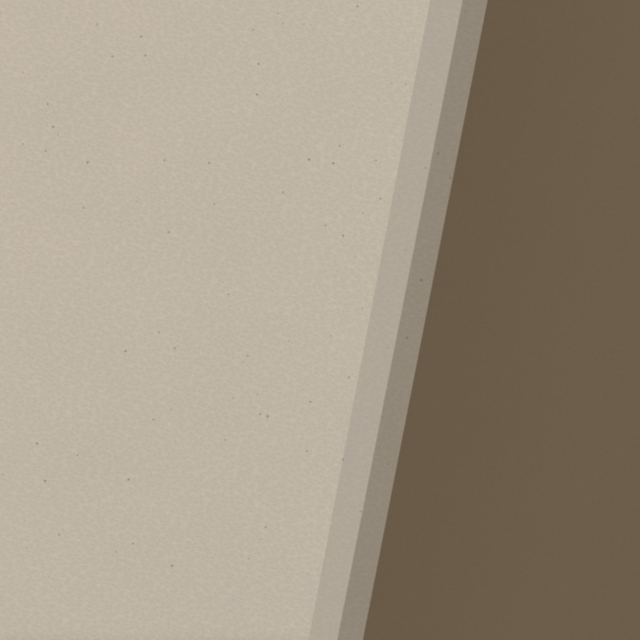
Give the GLSL for this background, as a Shadertoy shader.

```glsl
// Warm speckled paper with two slanted translucent bands over a dark brown panel.

#define PAPER vec3(0.751, 0.711, 0.647)
#define BAND_LIGHT vec3(0.690, 0.651, 0.598)
#define BAND_DARK vec3(0.571, 0.531, 0.476)
#define PANEL vec3(0.421, 0.361, 0.288)
#define EDGE_BOTTOM vec3(0.482, 0.527, 0.567)
#define EDGE_TOP vec3(0.672, 0.723, 0.762)
#define EDGE_SOFTNESS 0.0019
#define GRAIN_AMOUNT 0.030
#define MOTTLE_AMOUNT 0.006
#define SPECK_CELLS 34.0
#define SPECK_DENSITY 0.11

vec2 hash2(vec2 p) {
    vec3 q = fract(p.xyx * vec3(0.1031, 0.1030, 0.0973));
    q += dot(q, q.yzx + 33.33);
    return fract((q.xx + q.yz) * q.zy);
}

// Cellular noise: x is the nearest distance, yz the nearest cell
vec3 cellular(vec2 p) {
    vec2 base = floor(p);
    vec3 nearest = vec3(9.0, base);
    for (int y = -1; y <= 1; y++) {
        for (int x = -1; x <= 1; x++) {
            vec2 cell = base + vec2(x, y);
            float d = length(cell + hash2(cell) - p);
            if (d < nearest.x) nearest = vec3(d, cell);
        }
    }
    return nearest;
}

// Broad uneven tint from layered sines
float mottle(vec2 p) {
    float sum = 0.0;
    float gain = 0.5;
    for (int i = 0; i < 4; i++) {
        sum += gain * sin(p.x + 1.7 * sin(p.y)) * sin(p.y * 1.1 + 1.3 * sin(p.x * 0.8));
        p = mat2(1.6, 1.2, -1.2, 1.6) * p + 2.3;
        gain *= 0.65;
    }
    return sum;
}

// Fine fibres: two turned, slightly stretched cellular layers
float fibres(vec2 uv) {
    vec2 turned = mat2(0.94, 0.34, -0.34, 0.94) * uv;
    float coarse = cellular(turned * vec2(105.0, 170.0)).x;
    float fine = cellular(turned.yx * vec2(250.0, 190.0) + 17.0).x;
    return coarse + 0.8 * fine - 0.85;
}

// Sparse soft flecks of varied size and strength
float specks(vec2 uv) {
    vec3 cell = cellular(uv * SPECK_CELLS);
    vec2 rnd = hash2(cell.yz + 71.0);
    float radius = mix(0.07, 0.12, rnd.y);
    float fleck = 1.0 - smoothstep(0.0, radius, cell.x);
    return fleck * step(rnd.x, SPECK_DENSITY) * mix(0.4, 1.0, rnd.y * rnd.y);
}

void mainImage(out vec4 fragColor, in vec2 fragCoord) {
    vec2 uv = fragCoord / iResolution.xy;
    float soft = max(EDGE_SOFTNESS, 0.8 / iResolution.x);

    // Masks to the right of each slanted edge
    vec3 offset = uv.x - mix(EDGE_BOTTOM, EDGE_TOP, uv.y);
    vec3 mask = smoothstep(-soft, soft, offset);

    // Soft lighting on the paper and the panel
    vec3 paper = PAPER + vec3(0.010, 0.008, 0.003) * (uv.y - 0.5);
    paper += vec3(0.008, 0.006, -0.002) * (0.3 - uv.x);
    paper -= 0.025 * exp(-uv.y * 130.0);
    vec3 panel = PANEL + 0.012 * (smoothstep(0.0, 0.3, offset.z) - 0.5);

    // Stack the surfaces from left to right
    vec3 color = mix(paper, BAND_LIGHT, mask.x);
    color = mix(color, BAND_DARK, mask.y);
    color = mix(color, panel, mask.z);

    // Fibres, uneven warmth and flecks, fainter on the bands and panel
    float strength = mix(mix(1.0, 0.65, mask.x), 0.25, mask.z);
    color += GRAIN_AMOUNT * strength * fibres(uv);
    color += MOTTLE_AMOUNT * strength * mottle(uv * 11.0) * vec3(1.0, 0.8, 0.2);
    color -= 0.16 * specks(uv) * (1.0 - mask.z) * strength;

    fragColor = vec4(color, 1.0);
}
```
